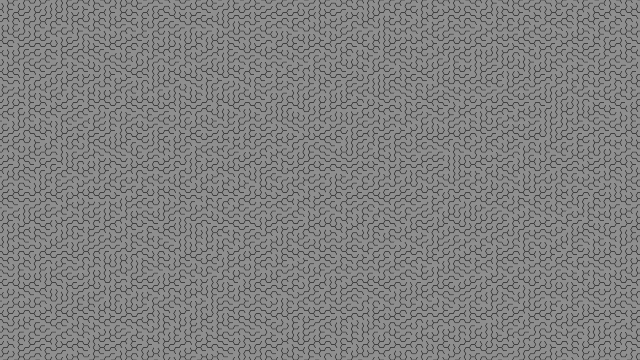
Give the GLSL for this pattern, as a WebGL 2 fragment shader.

```glsl
#version 300 es
precision highp float;
// Draws a fine hexagonal maze of thin black walls on plain grey.

uniform vec2 u_resolution;
out vec4 fragColor;

// Uniform random value in 0..1 for an integer lattice cell
float hash(ivec2 cell) {
    uint h = uint(cell.x + 4096) * 1597334677u ^ uint(cell.y + 4096) * 3812015801u;
    h = (h ^ (h >> 16)) * 2146121005u;
    h = (h ^ (h >> 15)) * 2221713035u;
    return float((h ^ (h >> 16)) >> 8) / 16777216.0;
}

// Offset from the centre of the nearest flat-topped hexagon of height 1
vec2 hexOffset(vec2 p) {
    vec2 period = vec2(sqrt(3.0), 1.0);
    vec2 a = mod(p, period) - 0.5 * period;
    vec2 b = mod(p - 0.5 * period, period) - 0.5 * period;
    return dot(a, a) < dot(b, b) ? a : b;
}

// Each hexagon opens one of its three right-hand sides, which leaves a maze
int openSide(vec2 centre) {
    ivec2 cell = ivec2(round(centre / vec2(0.5 * sqrt(3.0), 0.5)));
    return int(3.0 * hash(cell));
}

// Distance to the closest standing wall of the hexagon around p
float wallDistance(vec2 p) {
    vec2 offset = hexOffset(p);
    vec2 centre = p - offset;
    float nearest = 1.0;
    for (int side = 0; side < 6; side++) {
        float angle = radians(90.0 - 60.0 * float(side));
        vec2 normal = vec2(cos(angle), sin(angle));
        vec2 owner = side < 3 ? centre : centre + normal;
        if (openSide(owner) == side % 3) continue;

        float along = abs(dot(offset, vec2(-normal.y, normal.x)));
        float across = dot(offset, normal) - 0.5;
        float beyondEnd = max(along - 0.5 / sqrt(3.0), 0.0);
        nearest = min(nearest, length(vec2(beyondEnd, across)));
    }
    return nearest;
}

// Integral of a tent filter of radius 1
float tentIntegral(float x) {
    float t = clamp(x, -1.0, 1.0);
    return 0.5 + t - 0.5 * t * abs(t);
}

void main() {
    // Fifty-eight hexagons fill the canvas height
    float pixel = 58.0 / u_resolution.y;
    float d = wallDistance(gl_FragCoord.xy * pixel);

    // Softly filtered share of the pixel covered by a thin wall
    float halfWidth = 0.04;
    float blur = 0.7 * pixel;
    float wall = tentIntegral((d + halfWidth) / blur) - tentIntegral((d - halfWidth) / blur);

    vec3 ground = vec3(0.56);
    vec3 ink = vec3(0.02);
    fragColor = vec4(mix(ground, ink, wall), 1.0);
}
```
